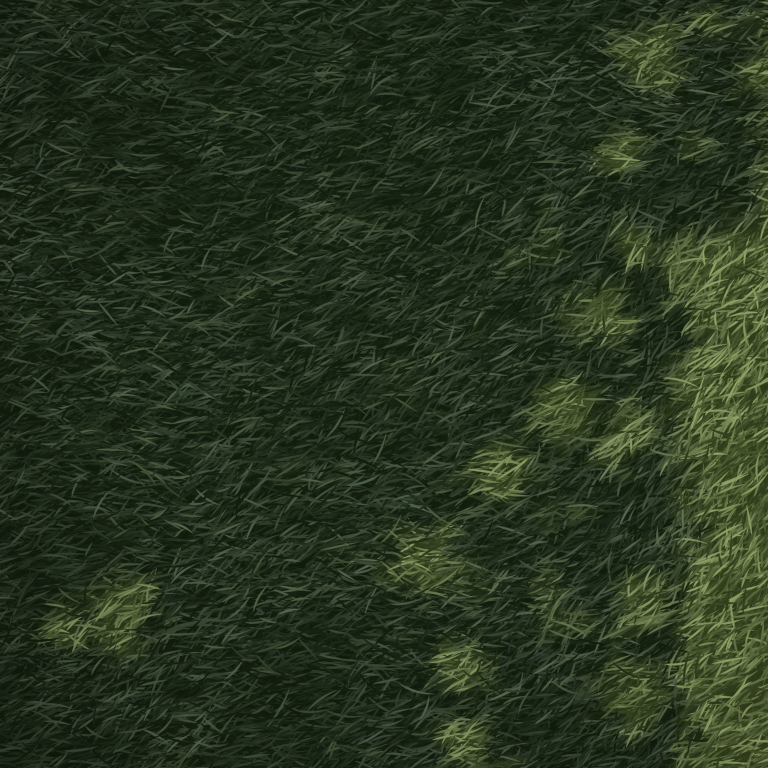
Reproduce this texture procedurally as a Shadertoy shader.

```glsl
#define LAYERS 26
#define CELL 0.032
#define BLADE_WIDTH 0.00145
#define ANGLE_SPREAD 1.15
#define BEND 0.4
#define SHADE_DEEP vec3(0.055, 0.1, 0.04)
#define SHADE_TIP vec3(0.235, 0.295, 0.215)
#define SUN_DEEP vec3(0.13, 0.18, 0.06)
#define SUN_TIP vec3(0.52, 0.59, 0.37)
#define POOLS 16

float hash(vec2 p) {
    return fract(sin(dot(p, vec2(127.1, 311.7))) * 43758.5);
}

vec4 hash4(vec2 p) {
    float n = dot(p, vec2(127.1, 311.7));
    return fract(sin(n + vec4(0.0, 17.3, 41.9, 73.1)) * 43758.5);
}

float noise(vec2 p) {
    vec2 i = floor(p), f = fract(p);
    f = f * f * (3.0 - 2.0 * f);
    return mix(mix(hash(i), hash(i + vec2(1, 0)), f.x),
               mix(hash(i + vec2(0, 1)), hash(i + vec2(1, 1)), f.x), f.y);
}

// Larger pools of dappled light: centre and radius
const vec3 pools[POOLS] = vec3[POOLS](
    vec3(0.85, 0.92, 0.052), vec3(0.93, 0.97, 0.032), vec3(0.81, 0.80, 0.032),
    vec3(0.83, 0.685, 0.034), vec3(0.90, 0.64, 0.060), vec3(0.78, 0.59, 0.050),
    vec3(0.735, 0.465, 0.050), vec3(0.82, 0.44, 0.050), vec3(0.645, 0.38, 0.046),
    vec3(0.553, 0.27, 0.052), vec3(0.605, 0.13, 0.044), vec3(0.61, 0.035, 0.040),
    vec3(0.83, 0.10, 0.058), vec3(0.84, 0.215, 0.048), vec3(0.16, 0.20, 0.052),
    vec3(0.085, 0.18, 0.036));

// Sunlight reaching a blade: open field at the right, pools and flecks elsewhere
float sunlight(vec2 p, float height) {
    float grain = noise(p * 45.0) - 0.5 + 0.5 * (height - 0.5);
    float edge = 0.885 + 0.014 * sin(p.y * 25.0) + 0.105 * smoothstep(0.64, 0.74, p.y);
    float field = smoothstep(-0.03, 0.035, p.x - edge + 0.06 * grain);
    float pool = 0.0;
    for (int i = 0; i < POOLS; i++) {
        vec2 d = (p - pools[i].xy) / pools[i].z;
        pool = max(pool, exp(-dot(d, d)));
    }
    pool = smoothstep(0.25, 0.85, pool + 0.6 * grain);
    float nearField = smoothstep(0.45, 0.9, p.x + 0.25 * (0.5 - p.y));
    float fleck = smoothstep(0.7, 0.95, noise(p * 21.0 + 7.0) + 0.1 * grain);
    return max(field, max(0.85 * pool, fleck * mix(0.1, 0.5, nearField)));
}

// Prevailing lean of the grass, steeper toward the lower right
float leanAngle(vec2 p) {
    float slope = 0.28 + 0.35 * smoothstep(0.5, 1.0, p.x) + 0.2 * (0.5 - p.y);
    return slope + 0.6 * (noise(p * 6.0 + 3.0) - 0.5);
}

// Coverage of a curved, tapered blade centred at the origin
float blade(vec2 p, float angle, float halfLength, float bend, float pixel) {
    float c = cos(angle), s = sin(angle);
    vec2 q = vec2(c * p.x + s * p.y, c * p.y - s * p.x);
    float t = q.x / halfLength;
    float halfWidth = BLADE_WIDTH * (1.0 - t * t) * (1.0 - 0.3 * t);
    float dist = abs(q.y - bend * halfLength * (t * t - 0.3)) - halfWidth;
    return smoothstep(pixel, -pixel, dist) * smoothstep(1.0, 0.75, abs(t));
}

vec3 grassColor(vec2 root, float tone, float tint) {
    vec3 shade = mix(SHADE_DEEP, SHADE_TIP, tone);
    shade += (tint - 0.5) * vec3(-0.01, 0.0, 0.04) * tone;
    vec3 sunny = mix(SUN_DEEP, SUN_TIP, min(1.05 * tone + 0.1, 1.1));
    return mix(shade, sunny, sunlight(root, tint));
}

void mainImage(out vec4 fragColor, in vec2 fragCoord) {
    vec2 p = fragCoord / iResolution.xy;
    float pixel = 0.8 / iResolution.y;
    float clump = 0.72 + 0.35 * noise(p * 7.0) + 0.4 * noise(p * 24.0);
    vec3 color = grassColor(p, 0.03, 0.5);

    // Blades stacked from the ground up
    for (int layer = 0; layer < LAYERS; layer++) {
        float depth = float(layer) / float(LAYERS - 1);
        vec2 shift = hash4(vec2(float(layer), 5.0)).xy;
        vec2 grid = p / CELL + shift;
        vec2 cell = floor(grid);
        for (int k = 0; k < 9; k++) {
            vec2 id = cell + vec2(k % 3 - 1, k / 3 - 1);
            vec4 r = hash4(id + float(layer) * 19.7);
            vec4 v = hash4(id + float(layer) * 7.3 + 51.0);
            vec2 root = (id + r.xy - shift) * CELL;
            float angle = leanAngle(root) + (r.z + v.x - 1.0) * ANGLE_SPREAD;
            float halfLength = CELL * mix(0.35, 0.9, r.w);
            float cover = blade(p - root, angle, halfLength, (v.y - 0.5) * BEND, pixel);
            if (cover > 0.002) {
                float tone = 0.04 + 1.25 * pow(v.z, 1.6) * mix(0.4, 1.0, depth);
                color = mix(color, grassColor(root, tone * clump, v.w), cover);
            }
        }
    }

    // Gentle falloff toward the left and the corners
    vec2 fromCentre = p - vec2(0.6, 0.5);
    color *= 1.04 - 0.3 * dot(fromCentre, fromCentre);
    fragColor = vec4(color, 1.0);
}
```
